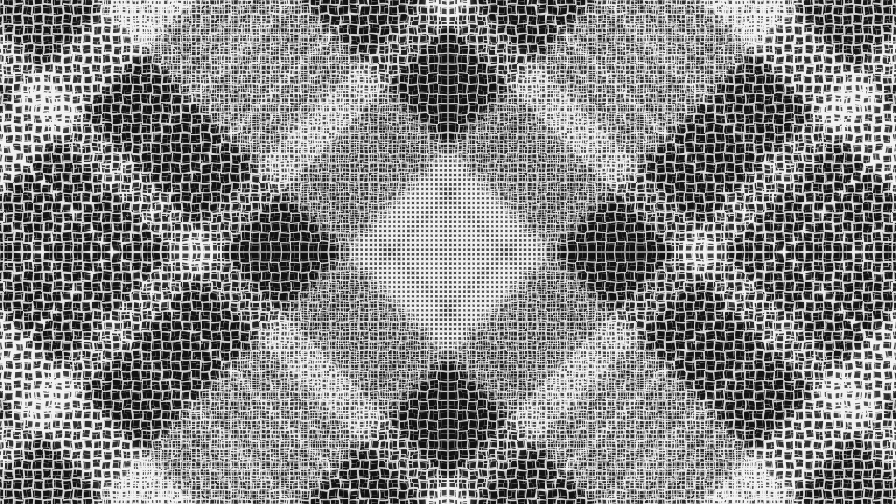
Reproduce this pattern procedurally as a Shadertoy shader.

```glsl
// Diagonal monochrome plaid drawn as a halftone of axis-aligned white nets.
// Two mirrored diagonal distances are woven into a tone map; the tone sets
// the line width of three layered nets and a soft grey ground below them.

const vec3 INK = vec3(0.065);
const vec3 PAPER = vec3(0.95);
const float COARSE_CELLS = 51.0;   // net cells per canvas height
const float MIDDLE_CELLS = 72.0;
const float FINE_CELLS = 108.0;
const float BASE_TONE = 0.37;
const float CORE_EDGE = 0.203;     // half width of the central ribbons
const float CORE_TONE = 0.23;
const float STRIPE_TONE = 0.18;
const float OUTER_TONE = 0.27;
const float SHADOW_TONE = 0.055;
const float GROUND_TONE = 0.27;    // strength of the grey ground
const float JOG = 0.0022;          // sideways step of broken net lines
const float WOBBLE = 0.0007;

// Soft-edged interval from a to b
float band(float d, float a, float b, float soft) {
    return smoothstep(a - soft, a + soft, d)
         * (1.0 - smoothstep(b - soft, b + soft, d));
}

// Central ribbon mask
float core(float d) {
    return 1.0 - smoothstep(CORE_EDGE - 0.025, CORE_EDGE + 0.025, d);
}

// Bright stripe mask beside the dark cloth
float stripe(float d) {
    return band(d, 0.45, 0.55, 0.010);
}

// Tone added by one family of diagonal threads
float weave(float d) {
    float tone = CORE_TONE * core(d);
    tone += STRIPE_TONE * stripe(d);
    tone += OUTER_TONE * band(d, 1.00, 1.17, 0.025);
    tone += 0.07 * smoothstep(1.15, 1.25, d);
    tone -= SHADOW_TONE * band(d, 0.24, 0.42, 0.03);
    // Thin threads across the dark cloth and inside the ribbon
    tone += 0.09 * band(d, 0.655, 0.675, 0.007);
    tone += 0.11 * band(d, 0.805, 0.835, 0.008);
    tone -= 0.07 * band(d, 0.100, 0.130, 0.010);
    tone += 0.055 * sin(d * 135.0) * band(d, 0.57, 0.97, 0.02);
    return tone;
}

// Each row and column of cells steps sideways; layered sines soften the rest
vec2 broken(vec2 p, float cells) {
    vec2 row = floor(p.yx * cells);
    vec2 bend = JOG * sin(row * 2.4 + p * 43.0);
    bend += WOBBLE * sin(p.yx * 167.0 - p * 37.0 + 1.3);
    return p + bend * smoothstep(0.0, 0.025, p);
}

// Square net whose lines cover the given share of the area
float net(vec2 p, float cells, float coverage) {
    vec2 g = abs(fract(p * cells) - 0.5);
    float hole = 0.5 * sqrt(clamp(1.0 - coverage, 0.0, 1.0));
    float aa = 0.65 * cells / iResolution.y;
    float line = smoothstep(hole - aa, hole + aa, max(g.x, g.y));
    // A net with no share vanishes instead of leaving hairlines
    return line * smoothstep(0.0, 0.08, coverage);
}

void mainImage(out vec4 fragColor, in vec2 fragCoord) {
    // Four-way mirror around the canvas centre
    vec2 p = abs(fragCoord - 0.5 * iResolution.xy) / iResolution.y;
    float rising = abs(p.x - p.y);
    float falling = p.x + p.y;

    // Woven tone, with a faint grey cross on the axes of the centre
    float tone = BASE_TONE + weave(rising) + weave(falling);
    float axis = 1.0 - smoothstep(0.004, 0.012, min(p.x, p.y));
    tone -= 0.06 * axis * core(falling);
    tone = clamp(tone, 0.08, 0.95);

    // Part of the tone goes to the ground, the rest to the nets
    float ground = GROUND_TONE * smoothstep(0.30, 0.90, tone);
    float netTone = clamp((tone - ground) / (1.0 - ground), 0.08, 0.95);

    // Finer nets take over as the central ribbons overlap
    float fineness = 0.5 * (core(rising) + core(falling));
    float stripes = max(stripe(rising), stripe(falling));
    float middleWeight = 1.0 * fineness * (1.0 - fineness);
    middleWeight += (0.15 + 0.2 * stripes) * (1.0 - fineness);
    float fineWeight = fineness * (0.5 + 0.5 * fineness);
    float coarseWeight = max(1.0 - middleWeight - fineWeight, 0.0);
    vec3 weights = vec3(coarseWeight, middleWeight, fineWeight);
    vec3 share = 1.0 - pow(vec3(1.0 - netTone), weights);

    // Union of the nets; lines are greyer on dark cloth
    float gaps = 1.0 - net(broken(p, COARSE_CELLS), COARSE_CELLS, share.x);
    gaps *= 1.0 - net(broken(p, MIDDLE_CELLS), MIDDLE_CELLS, share.y);
    gaps *= 1.0 - net(p, FINE_CELLS, share.z);
    float lineLight = mix(0.86, 1.0, smoothstep(0.30, 0.65, tone));
    float light = mix(lineLight, ground, gaps);
    fragColor = vec4(mix(INK, PAPER, light), 1.0);
}
```
